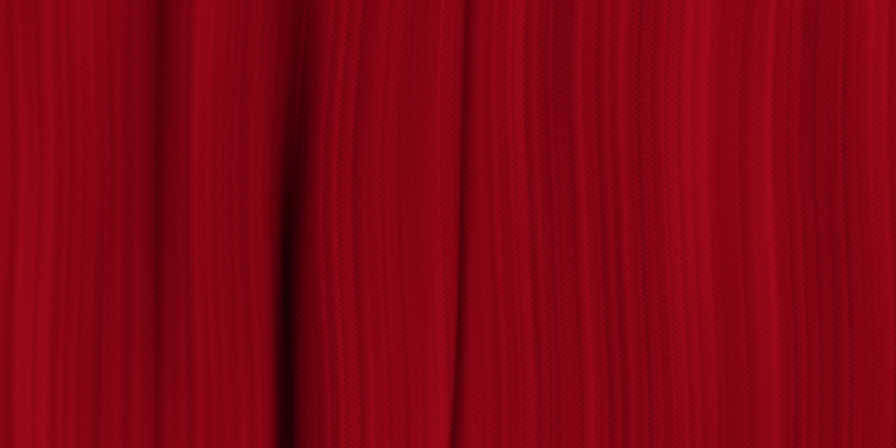
This texture is drawn by a Shadertoy shader. Its source:

```glsl
// Red ribbed curtain: hanging folds, vertical streaks and zigzag stitch rows.

#define RIBS 31.0           // ribs per canvas height
#define STITCHES 72.0       // zigzags per canvas height
#define ZIGZAG 0.13         // zigzag swing, in rib widths
#define STITCH_DEPTH 0.13   // contrast of the stitch rows
#define STREAKS 0.22        // contrast of the vertical streaks
#define BASE_TONE 0.875     // brightness of flat cloth
#define SHADOW vec3(0.11, 0.0, 0.014)
#define LIT vec3(0.60, 0.031, 0.092)

float hash(float n) {
    return fract(sin(n * 91.73) * 4375.85);
}

vec2 gradient(vec2 cell) {
    float angle = 6.2832 * hash(dot(cell, vec2(1.0, 57.31)));
    return vec2(cos(angle), sin(angle));
}

float gradientNoise(vec2 p) {
    vec2 i = floor(p), f = fract(p);
    vec2 w = f * f * f * (f * (f * 6.0 - 15.0) + 10.0);
    vec2 e = vec2(1.0, 0.0);
    float low = mix(dot(gradient(i), f), dot(gradient(i + e.xy), f - e.xy), w.x);
    float high = mix(dot(gradient(i + e.yx), f - e.yx), dot(gradient(i + e.xx), f - e.xx), w.x);
    return mix(low, high, w.y);
}

// Shadow of a crease, with its own softness on each side
float crease(float x, float centre, float left, float right) {
    float d = x - centre;
    d /= d < 0.0 ? left : right;
    return exp(-d * d);
}

// Long streaks that run almost straight down the cloth
float streaks(float x, float y) {
    float sum = 0.0, frequency = 4.3, weight = 0.8;
    for (int i = 0; i < 4; i++) {
        float shift = 17.3 * float(i);
        sum += weight * gradientNoise(vec2(x * frequency + shift, y * 0.55 + shift + 0.3));
        frequency *= 2.3;
        weight *= 0.9;
    }
    return sum;
}

// Rounded ribs, each with a zigzag row of its own strength
float ribTone(float x, float y) {
    float rib = x * RIBS + 0.5 * gradientNoise(vec2(x * 9.0, 4.5));
    float id = floor(rib), across = fract(rib) - 0.5;
    float strength = mix(0.3, 1.0, hash(id + 3.0));
    float zigzag = 4.0 * abs(fract(y * STITCHES + hash(id)) - 0.5) - 1.0;
    float d = across - ZIGZAG * zigzag;
    float thread = exp(-pow((d + 0.12) / 0.15, 2.0)) * 0.6;
    float gap = exp(-pow((d - 0.12) / 0.15, 2.0));
    float rounding = 0.35 * cos(6.2832 * across);
    return STITCH_DEPTH * strength * (thread - gap + 0.5 * rounding);
}

void mainImage(out vec4 fragColor, in vec2 fragCoord) {
    vec2 p = fragCoord / iResolution.y;
    float y = p.y;
    float leftSide = 1.0 - smoothstep(0.55, 0.72, p.x);

    // Cloth coordinate: the threads sway with the hanging folds
    float sway = 0.035 * gradientNoise(vec2(p.x * 1.6, y * 1.3 + 0.4));
    float lean = 0.04 * (y - 0.3) * (y - 0.3) * exp(-pow((p.x - 0.7) / 0.4, 2.0));
    float x = p.x + sway - lean;

    // Streaks, ribs and fine grain
    float tone = BASE_TONE + STREAKS * streaks(x, y);
    tone += ribTone(x, y) * mix(1.0, 0.5, leftSide);
    tone += 0.035 * gradientNoise(vec2(x * 90.0, y * 110.0));
    tone += 0.05 * leftSide;

    // Broad fold fading downward
    tone -= mix(0.14, 0.36, y) * crease(p.x, 0.335 + 0.02 * y, 0.06, 0.05);

    // Deep fold, narrow and black below, wide and soft above
    float rise = smoothstep(0.3, 1.0, y);
    float deepCentre = mix(0.637, 0.675, rise);
    tone -= mix(0.72, 0.32, rise) * crease(p.x, deepCentre, mix(0.025, 0.07, rise), 0.035);
    tone -= 0.14 * crease(p.x, deepCentre, 0.05, 0.11);

    // Thin overlap of two panels
    float seam = 1.01 + 0.035 * y + 0.004 * sin(5.0 * y);
    tone -= 0.38 * crease(p.x, seam, 0.006, 0.018);
    tone += 0.05 * crease(p.x, seam - 0.035, 0.03, 0.02);

    // Shade at the left edge
    tone -= 0.16 * crease(p.x, 0.0, 0.05, 0.04) * (1.0 - 0.6 * y);

    tone = clamp(tone, 0.0, 1.06);
    vec3 light = vec3(tone, tone * tone * tone, pow(tone, 1.5));
    fragColor = vec4(mix(SHADOW, LIT, light), 1.0);
}
```
